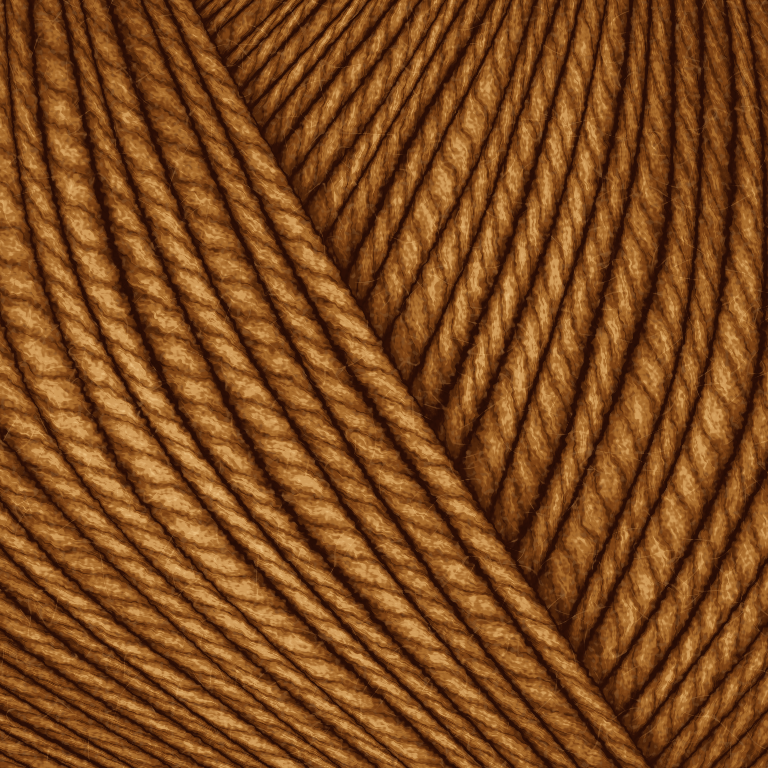
This texture is drawn by a Shadertoy shader. Its source:

```glsl
// Close view of a ball of ochre wool: a front bundle of twisted strands sweeps over
// a second bundle leaning the other way. Strands are level bands of two curved fields;
// plies, fibres and loose hairs are layered on them with gradient noise.

vec2 hash2(vec2 c) {
    vec3 q = fract(c.xyx * vec3(0.1031, 0.1030, 0.0973));
    q += dot(q, q.yzx + 33.33);
    return fract((q.xx + q.yz) * q.zy);
}

vec2 gradientAt(vec2 cell) {
    float a = 6.2832 * hash2(cell).x;
    return vec2(cos(a), sin(a));
}

// Gradient noise, roughly -1 to 1
float noise(vec2 p) {
    vec2 i = floor(p), f = p - i;
    vec2 u = f * f * f * (f * (f * 6.0 - 15.0) + 10.0);
    vec2 e = vec2(1.0, 0.0);
    float low = mix(dot(gradientAt(i), f), dot(gradientAt(i + e), f - e), u.x);
    float high = mix(dot(gradientAt(i + e.yx), f - e.yx), dot(gradientAt(i + 1.0), f - 1.0), u.x);
    return 1.4 * mix(low, high, u.y);
}

// Strand number of the front bundle, counted leftwards from its right edge
float frontField(vec2 p) {
    float edge = 0.85 - 0.68 * p.y + 0.08 * p.y * p.y;
    return (edge - p.x) / (0.045 * exp(1.5 * p.y - 1.75 * p.y * p.y));
}

// Strand number of the rear bundle, counted rightwards
float rearField(vec2 p) {
    float axis = 0.524 + 0.6 * p.y - 0.275 * p.y * p.y;
    return (p.x - axis) / (0.045 * exp(1.2 * p.y - 1.6 * p.y * p.y));
}

// Brightness of a strand; s counts strands, t runs along them
float strandTone(float s, float t) {
    float id = floor(s);
    float v = s - id - 0.5;
    vec2 rnd = hash2(vec2(id + 60.0, 7.0));

    // Round body with dark gaps between neighbours
    float x = 2.0 * v / mix(0.9, 1.0, rnd.x);
    float body = pow(max(1.0 - x * x, 0.0), 0.7);

    // Twisted plies cross the strand at a slant
    float phase = t * 21.0 + v * (1.3 + 2.0 * v * v) + rnd.y * 9.0;
    phase += 0.18 * noise(vec2(t * 25.0, s * 1.5));
    float ply = pow(abs(sin(3.1416 * phase)), 0.7);

    // Fibres follow the plies
    float fibre = noise(vec2(phase * 7.0, s * 5.0 + id * 13.0));
    fibre += 0.6 * noise(vec2(phase * 13.0 + 40.0, s * 9.0));

    float tone = body * (0.36 + 0.48 * ply) * mix(0.88, 1.1, rnd.y);
    tone *= 1.0 - 0.16 * v;
    return tone + 0.17 * fibre * (0.25 + 0.75 * body);
}

vec3 woolColour(float tone) {
    vec3 c = mix(vec3(0.13, 0.04, 0.015), vec3(0.18, 0.06, 0.02), smoothstep(-0.1, 0.08, tone));
    c = mix(c, vec3(0.32, 0.15, 0.04), smoothstep(0.08, 0.26, tone));
    c = mix(c, vec3(0.49, 0.26, 0.08), smoothstep(0.26, 0.48, tone));
    c = mix(c, vec3(0.66, 0.42, 0.17), smoothstep(0.48, 0.70, tone));
    c = mix(c, vec3(0.82, 0.61, 0.35), smoothstep(0.70, 0.92, tone));
    return mix(c, vec3(0.92, 0.75, 0.50), smoothstep(0.95, 1.25, tone));
}

// Thin curly hairs: broken zero lines of stretched noise
float looseHairs(vec2 p) {
    float sum = 0.0;
    for (int i = 0; i < 4; i++) {
        float k = float(i), a = 0.5 + 0.8 * k;
        vec2 q = mat2(cos(a), sin(a), -sin(a), cos(a)) * p + k * 5.3;
        float line = 1.0 - smoothstep(0.0, 0.06, abs(noise(q * vec2(15.0, 36.0))));
        sum += line * smoothstep(0.1, 0.5, noise(q * 21.0 + 50.0));
    }
    return min(sum, 1.0);
}

void mainImage(out vec4 fragColor, in vec2 fragCoord) {
    vec2 p = fragCoord / iResolution.xy;

    // Fuzz roughens every strand outline
    float fuzz = 0.05 * noise(p * 75.0) + 0.04 * noise(p * 160.0 + 30.0);

    // Positions along and across each bundle, with uneven strand widths
    float tFront = dot(p, vec2(0.5, -0.86)) + 2.0;
    float tRear = dot(p, vec2(0.45, 0.9)) + 2.0;
    float front = frontField(p), rear = rearField(p);
    front += fuzz + 0.3 * noise(vec2(front * 0.8, tFront * 2.0)) * smoothstep(0.0, 2.0, front);
    rear += fuzz + 0.36 * noise(vec2(rear * 0.8 + 70.0, tRear * 2.5));

    // The front edge throws a shadow on the rear bundle
    float shadow = 1.0 - 0.75 * exp(min(front, 0.0) * 1.6);
    float cover = smoothstep(-0.03, 0.03, front);
    float tone = mix(strandTone(rear, tRear) * shadow, strandTone(front, tFront), cover);

    // Broad light falls off towards the corners
    vec2 fromLight = p - vec2(0.48, 0.45);
    tone *= 1.14 - 0.85 * dot(fromLight, fromLight) + 0.1 * noise(p * 4.0 + 9.0);

    // Fine woolly grain and hairs
    float grain = noise(p * 210.0) + 0.7 * noise(p * 120.0 + 17.0);
    tone += 0.13 * grain * (0.25 + tone);
    float hairs = looseHairs(p);
    tone += 0.1 * hairs;

    vec3 colour = woolColour(tone);
    float dull = 0.4 * hairs + 0.4 * smoothstep(0.15, 0.55, noise(p * 140.0 + 80.0));
    colour = mix(colour, vec3(0.53, 0.36, 0.20), dull * smoothstep(0.0, 0.35, tone) * (1.0 - smoothstep(0.5, 0.8, tone)));
    fragColor = vec4(colour, 1.0);
}
```
